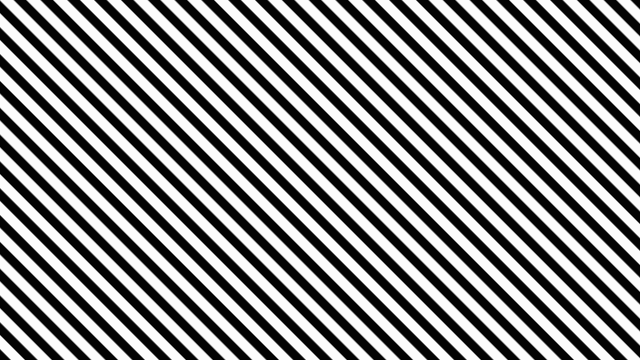
Reproduce this pattern procedurally as a Shadertoy shader.

```glsl
// Lengths are in canvas heights, measured along the horizontal.
const float STRIPE_PERIOD = 0.0745;
const float DARK_SHARE    = 0.47;    // dark part of each period
const float DARK_CENTRE   = 0.0555;  // centre of a dark stripe on the top edge
const float EDGE_SOFTNESS = 0.0028;  // half width of the blurred edge
const vec3  DARK_COLOUR   = vec3(0.01);
const vec3  LIGHT_COLOUR  = vec3(0.99);

// Signed horizontal distance to the nearest dark stripe, negative inside.
float stripeDistance(vec2 p) {
    float across = p.x + p.y - 1.0 - DARK_CENTRE;
    float offset = (fract(across / STRIPE_PERIOD + 0.5) - 0.5) * STRIPE_PERIOD;
    return abs(offset) - 0.5 * DARK_SHARE * STRIPE_PERIOD;
}

void mainImage(out vec4 fragColor, in vec2 fragCoord) {
    vec2 p = fragCoord / iResolution.y;

    // Never let the edge get thinner than a pixel.
    float blur = max(EDGE_SOFTNESS, 0.7 / iResolution.y);
    float light = clamp(0.5 + 0.5 * stripeDistance(p) / blur, 0.0, 1.0);

    fragColor = vec4(mix(DARK_COLOUR, LIGHT_COLOUR, light), 1.0);
}
```
